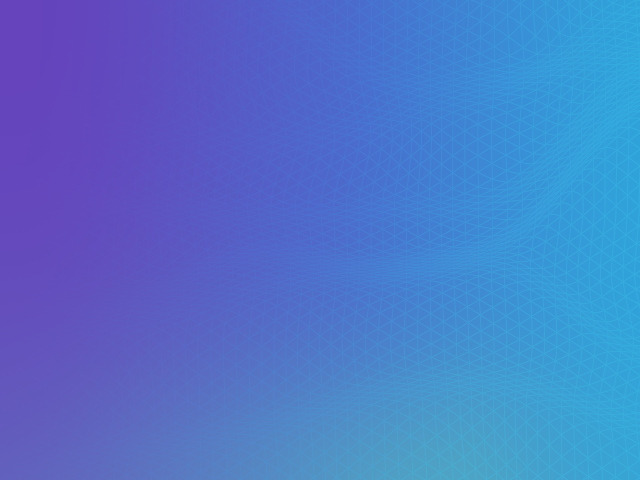
Write a WebGL 2 fragment shader that draws this background.

```glsl
#version 300 es
precision highp float;

uniform vec2 u_resolution;
out vec4 fragColor;

// Colours
const vec3 PURPLE = vec3(0.395, 0.265, 0.738);
const vec3 BLUE   = vec3(0.280, 0.440, 0.810);
const vec3 CYAN   = vec3(0.185, 0.640, 0.855);
const vec3 GREEN  = vec3(0.325, 0.690, 0.750);
const vec3 HAZE   = vec3(0.380, 0.470, 0.740);
const vec3 WIRE_BLUE = vec3(0.220, 0.620, 0.940);
const vec3 WIRE_CYAN = vec3(0.230, 0.780, 0.920);

// Glow at the lower edge
const vec2 GLOW_CENTER = vec2(0.70, -0.05);
const vec2 GLOW_RADIUS = vec2(0.45, 0.32);
const float GLOW_STRENGTH = 0.75;

// Wire mesh
const vec2 MESH_CELLS = vec2(53.0, 29.0);
const float WIRE_HALF_WIDTH = 0.0009;
const float WIRE_ALPHA = 0.30;
const float WOBBLE = 1.5;
const float FOLD_ROWS = 2.0;
const float FOLD_WIDTH = 0.029;
const float CREASE_ALPHA = 0.035;
const float SHEET_ALPHA = 0.22;

// Fold heights at evenly spaced x, from left to right
const int FOLDS = 6;
const int KNOTS = 6;
const float FOLD_HEIGHT[FOLDS * KNOTS] = float[](
    1.10, 1.10, 1.02, 0.835, 0.845, 0.89,
    0.72, 0.73, 0.705, 0.75, 0.82, 0.98,
    0.60, 0.57, 0.55, 0.565, 0.60, 0.86,
    0.36, 0.38, 0.47, 0.44, 0.51, 0.79,
    0.30, 0.33, 0.40, 0.435, 0.445, 0.265,
    0.03, 0.06, 0.11, 0.185, 0.20, 0.12);
const float FOLD_STRENGTH[FOLDS] = float[](0.7, 0.5, 0.8, 1.1, 0.7, 0.8);

float hash(vec2 p) {
    vec3 q = fract(p.xyx * 0.1031);
    q += dot(q, q.yzx + 33.33);
    return fract((q.x + q.y) * q.z);
}

float noise(vec2 p) {
    vec2 i = floor(p);
    vec2 f = fract(p);
    f = f * f * (3.0 - 2.0 * f);
    return mix(mix(hash(i), hash(i + vec2(1, 0)), f.x),
               mix(hash(i + vec2(0, 1)), hash(i + vec2(1, 1)), f.x), f.y);
}

// Catmull-Rom curve through the heights of one fold
float foldCurve(int fold, float x) {
    float s = clamp(x, 0.0, 0.9999) * float(KNOTS - 1);
    int k = int(s);
    float t = fract(s);
    int first = fold * KNOTS;
    float a = FOLD_HEIGHT[first + max(k - 1, 0)];
    float b = FOLD_HEIGHT[first + k];
    float c = FOLD_HEIGHT[first + k + 1];
    float d = FOLD_HEIGHT[first + min(k + 2, KNOTS - 1)];
    return b + 0.5 * t * (c - a + t * (2.0 * a - 5.0 * b + 4.0 * c - d
             + t * (3.0 * (b - c) + d - a)));
}

// Smooth line wherever the coordinate is a whole number
float gridLine(float coord) {
    float slope = length(vec2(dFdx(coord), dFdy(coord))) * u_resolution.y;
    float dist = abs(fract(coord - 0.5) - 0.5) / max(slope, 1e-4);
    float blur = 0.6 / u_resolution.y;
    return 1.0 - smoothstep(max(WIRE_HALF_WIDTH - blur, 0.0), WIRE_HALF_WIDTH + blur, dist);
}

// Triangular lattice with upright edges
float triangleMesh(vec2 g) {
    float upright = gridLine(g.x);
    float rising = gridLine(g.y - 0.5 * g.x);
    float falling = gridLine(g.y + 0.5 * g.x);
    return max(upright * 0.85, max(rising, falling));
}

vec3 background(vec2 uv) {
    vec3 color = mix(PURPLE, BLUE, smoothstep(0.03, 0.72, uv.x));
    color = mix(color, CYAN, smoothstep(0.50, 1.05, uv.x));
    float low = 1.0 - uv.y;
    color = mix(color, HAZE, 0.45 * low * low * (1.0 - smoothstep(0.2, 0.7, uv.x)));
    vec2 d = (uv - GLOW_CENTER) / GLOW_RADIUS;
    float glow = GLOW_STRENGTH * exp(-dot(d, d));
    return mix(color, GREEN, glow * (1.0 - 0.6 * smoothstep(0.7, 1.0, uv.x)));
}

void main() {
    vec2 uv = gl_FragCoord.xy / u_resolution;

    // Rows crowd together along each fold
    vec2 grid = uv * MESH_CELLS;
    grid += WOBBLE * (vec2(noise(uv * 7.0), noise(uv * 6.0 + 19.0)) - 0.5);
    float crease = 0.0;
    for (int i = 0; i < FOLDS; i++) {
        float h = (uv.y - foldCurve(i, uv.x)) / FOLD_WIDTH;
        grid.y += FOLD_ROWS * FOLD_STRENGTH[i] * tanh(h);
        crease += FOLD_STRENGTH[i] * exp(-h * h);
    }
    crease = min(crease, 1.2);

    // A second, finer sheet shows only inside the folds
    float wire = triangleMesh(grid) * (1.0 - 0.3 * crease);
    wire += SHEET_ALPHA * crease * triangleMesh(grid * vec2(1.0, 1.5) + 0.37);

    // The mesh fades out towards the upper left
    float reach = smoothstep(0.08, 1.05, uv.x + 0.22 * (1.0 - uv.y));
    float alpha = reach * (WIRE_ALPHA * wire + CREASE_ALPHA * crease);
    vec3 wireColor = mix(WIRE_BLUE, WIRE_CYAN, smoothstep(0.45, 0.95, uv.x + 0.2 * (1.0 - uv.y)));
    fragColor = vec4(mix(background(uv), wireColor, alpha), 1.0);
}
```
